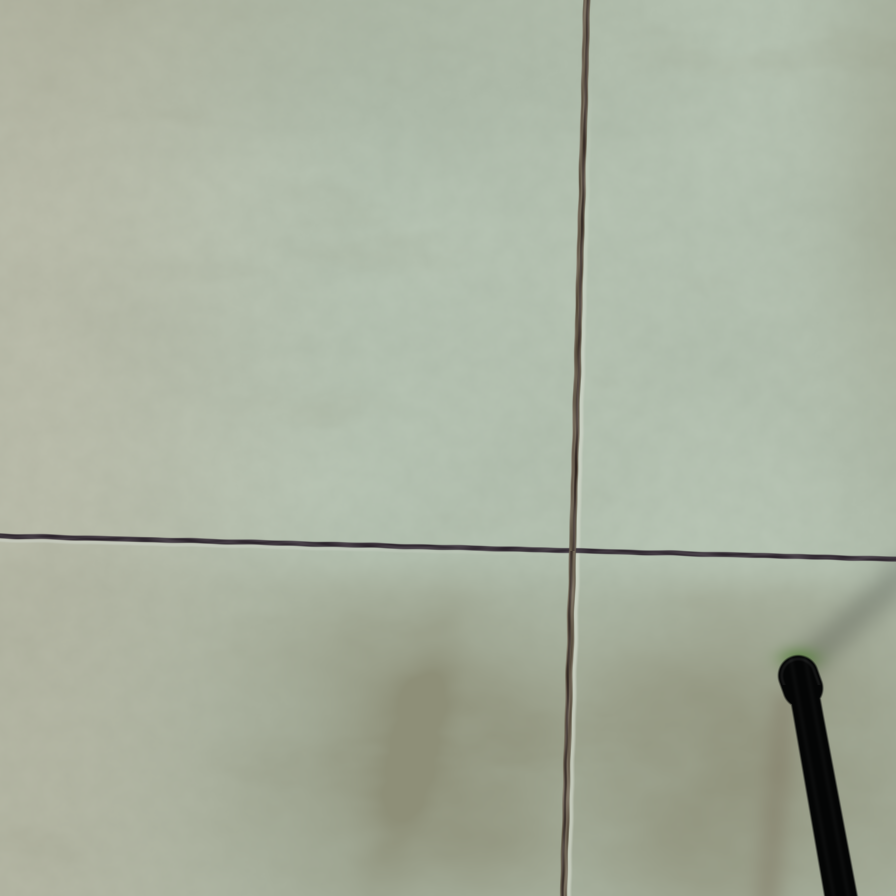
A Shadertoy shader for this texture:

```glsl
// Pale grey-green floor tiles meeting at a slightly tilted cross of thin joints,
// with a black round-capped rod at the lower right. The tile grid comes from fract,
// the clouded glaze from gradient noise, the stains from soft elliptical blobs.

vec2 gradientAt(vec2 cell) {
    float angle = 6.2832 * fract(sin(dot(cell, vec2(127.1, 311.7))) * 43758.5);
    return vec2(cos(angle), sin(angle));
}

float gradientNoise(vec2 p) {
    vec2 i = floor(p), f = p - i;
    vec2 u = f * f * f * (f * (f * 6.0 - 15.0) + 10.0);
    vec2 e = vec2(0.0, 1.0);
    return mix(mix(dot(gradientAt(i), f), dot(gradientAt(i + e.yx), f - e.yx), u.x),
               mix(dot(gradientAt(i + e), f - e), dot(gradientAt(i + e.yy), f - e.yy), u.x), u.y);
}

float fbm(vec2 p) {
    float sum = 0.0, amplitude = 0.6;
    for (int octave = 0; octave < 5; octave++) {
        sum += amplitude * gradientNoise(p);
        p = mat2(1.6, 1.2, -1.2, 1.6) * p + 7.3;
        amplitude *= 0.5;
    }
    return sum;
}

float blob(vec2 p, vec2 center, vec2 radius) {
    vec2 q = (p - center) / radius;
    return exp(-dot(q, q));
}

// x: distance to the segment, y: signed offset across it
vec2 segment(vec2 p, vec2 a, vec2 b) {
    vec2 ab = b - a, ap = p - a;
    float t = clamp(dot(ap, ab) / dot(ab, ab), 0.0, 1.0);
    return vec2(length(ap - ab * t), (ab.x * ap.y - ab.y * ap.x) / length(ab));
}

void mainImage(out vec4 fragColor, in vec2 fragCoord) {
    vec2 uv = fragCoord / iResolution.xy;
    float aa = 1.0 / iResolution.y;

    // Tilted tile grid: signed offset from the nearest joint on each axis
    vec2 grid = vec2(uv.x - 0.629 - 0.026 * uv.y, uv.y - 0.402 + 0.026 * uv.x);
    vec2 tile = floor(grid / 0.8);
    vec2 joint = (fract(grid / 0.8 + 0.5) - 0.5) * 0.8;
    joint += 0.0012 * vec2(gradientNoise(vec2(3.0, uv.y * 30.0)), gradientNoise(vec2(uv.x * 30.0, 9.0)));

    // Glaze: warm at the left, greener in the middle, clouded per tile
    float cloud = fbm(uv * vec2(3.0, 5.0) + tile * 17.0);
    float grain = fbm(uv * 45.0);
    vec3 color = mix(vec3(0.715, 0.725, 0.655), vec3(0.70, 0.75, 0.685), smoothstep(0.0, 0.45, uv.x));
    color += 0.035 * cloud + 0.018 * grain;

    // Stains on the lower tiles, dim top and right borders
    float below = smoothstep(0.01, -0.06, grid.y);
    float leftStain = 0.75 * blob(uv, vec2(0.49, 0.14), vec2(0.21, 0.18))
                    + 0.3 * blob(vec2(uv.x - 0.25 * uv.y, uv.y), vec2(0.42, 0.14), vec2(0.03, 0.16));
    float rightStain = 0.75 * blob(uv, vec2(0.82, 0.13), vec2(0.24, 0.18));
    float stain = below * (0.12 + mix(leftStain, rightStain, step(0.0, grid.x)));
    stain *= 1.0 + 0.9 * cloud;
    stain += 0.4 * blob(uv, vec2(1.02, 0.82), vec2(0.09, 0.33));
    stain += 0.22 * blob(uv, vec2(0.2, 1.02), vec2(0.5, 0.14));
    stain += 0.12 * smoothstep(0.1, 0.5, fbm(uv * vec2(4.0, 9.0) + 31.0));
    color = mix(color, vec3(0.555, 0.56, 0.47), clamp(stain, 0.0, 1.0));

    // Soft rod shadows and a faint green rim at its cap
    float castUp = segment(uv, vec2(0.90, 0.262), vec2(1.02, 0.37)).x;
    float castDown = segment(uv, vec2(0.875, 0.21), vec2(0.855, -0.02)).x;
    color *= 1.0 - 0.16 * exp(-pow(castUp / 0.022, 2.0));
    color = mix(color, vec3(0.50, 0.47, 0.39), 0.4 * exp(-pow(castDown / 0.018, 2.0)));
    color = mix(color, vec3(0.35, 0.52, 0.24), 0.7 * blob(uv, vec2(0.892, 0.265), vec2(0.022, 0.012)));

    // Bright bevels right of the upright joint and under the level one
    float bevelX = smoothstep(0.003, 0.005, joint.x) * smoothstep(0.010, 0.006, joint.x);
    float bevelY = smoothstep(-0.002, -0.004, joint.y) * smoothstep(-0.008, -0.005, joint.y);
    color = mix(color, vec3(0.82, 0.84, 0.79), 0.7 * bevelX * smoothstep(1.0, 0.5, uv.y));
    color = mix(color, vec3(0.80, 0.82, 0.78), 0.6 * bevelY * smoothstep(0.8, 0.1, uv.x));

    // Level joint: dark violet; upright joint: worn brown with a dark seam
    float wearY = gradientNoise(vec2(uv.x * 40.0, uv.y * 300.0));
    vec3 levelColor = vec3(0.23, 0.20, 0.23) + 0.12 * wearY;
    color = mix(color, levelColor, smoothstep(aa, -aa, abs(joint.y) - 0.0027));
    float wearX = gradientNoise(vec2(joint.x * 350.0, uv.y * 22.0));
    float seam = smoothstep(0.0022, 0.0004, abs(joint.x - 0.0012 * sign(uv.y - 0.385)));
    vec3 uprightColor = mix(vec3(0.42, 0.38, 0.32), vec3(0.23, 0.19, 0.18), 0.75 * seam);
    color = mix(color, uprightColor + 0.16 * wearX, smoothstep(aa, -aa, abs(joint.x) - 0.0038));

    // Black rod with a rounded cap, a collar and a dim sheen
    vec2 rod = segment(uv, vec2(0.897, 0.23), vec2(0.944, -0.03));
    float cap = segment(uv, vec2(0.891, 0.246), vec2(0.896, 0.232)).x - 0.0225;
    float body = min(rod.x - 0.0165 - 0.008 * max(0.2 - uv.y, 0.0), cap);
    float sheen = exp(-pow((abs(rod.y) - 0.008) / 0.003, 2.0));
    float collar = smoothstep(0.003, 0.0, abs(cap + 0.004)) * step(0.235, uv.y);
    vec3 rodColor = vec3(0.015, 0.018, 0.018) + 0.025 * sheen + 0.06 * collar;
    color = mix(color, rodColor, smoothstep(1.5 * aa, -1.5 * aa, body));

    fragColor = vec4(clamp(color, 0.0, 1.0), 1.0);
}
```
